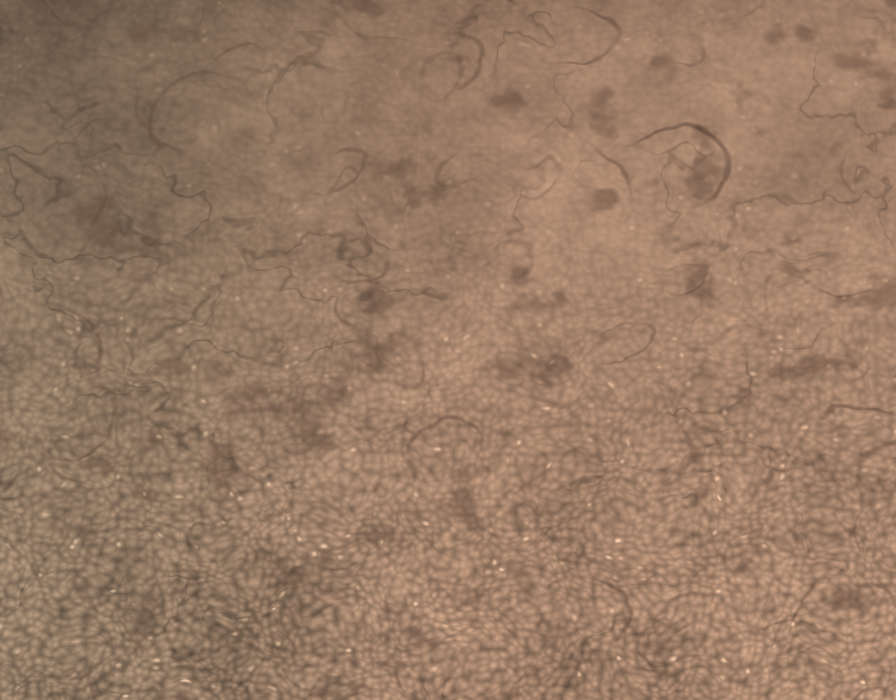
Give the GLSL for this texture, as a Shadertoy shader.

```glsl
// Close-up of tan skin: fine cellular grain, soft creases, curled dark hairs and tiny glints.

vec3 hash3(vec2 cell) {
    vec3 q = fract(cell.xyx * vec3(0.1031, 0.1030, 0.0973));
    q += dot(q, q.yxz + 33.33);
    return fract((q.xxy + q.yzz) * q.zyx);
}

float valueNoise(vec2 p) {
    vec2 cell = floor(p), f = fract(p);
    f = f * f * (3.0 - 2.0 * f);
    float low = mix(hash3(cell).x, hash3(cell + vec2(1, 0)).x, f.x);
    float high = mix(hash3(cell + vec2(0, 1)).x, hash3(cell + vec2(1, 1)).x, f.x);
    return mix(low, high, f.y);
}

float fbm(vec2 p) {
    float sum = 0.0, amp = 0.53;
    for (int i = 0; i < 4; i++) {
        sum += amp * valueNoise(p);
        p = mat2(1.6, 1.2, -1.2, 1.6) * p + 17.3;
        amp *= 0.5;
    }
    return sum;
}

// x: distance to the nearest grain centre, y: random value of that grain
vec2 grains(vec2 p) {
    vec2 cell = floor(p), best = vec2(9.0, 0.0);
    for (int j = -1; j <= 1; j++)
    for (int i = -1; i <= 1; i++) {
        vec2 id = cell + vec2(i, j);
        vec3 h = hash3(id + 41.0);
        float d = length(id + 0.1 + 0.8 * h.xy - p);
        if (d < best.x) best = vec2(d, h.z);
    }
    return best;
}

// Partial elliptical loops, one in some cells of a grid
float curledHairs(vec2 p, float scale, float seed, float density) {
    p *= scale;
    vec2 cell = floor(p);
    float ink = 0.0;
    for (int j = -1; j <= 1; j++)
    for (int i = -1; i <= 1; i++) {
        vec2 id = cell + vec2(i, j);
        vec3 place = hash3(id + seed), form = hash3(id + seed + 73.0);
        if (place.z > density) continue;
        vec2 d = p - id - 0.2 - 0.6 * place.xy;
        float tilt = (form.x - 0.5) * 1.2;
        d = mat2(cos(tilt), -sin(tilt), sin(tilt), cos(tilt)) * d;
        d.y *= 1.2 + 0.7 * form.y;
        float radius = 0.16 + 0.2 * form.z;
        float along = cos(atan(d.y, d.x) - 6.283 * form.y);
        float arc = smoothstep(-0.2, 0.5, along + 1.5 * form.x - 0.7);
        float gap = abs(length(d) - radius) / scale;
        ink = max(ink, arc * (0.4 + 0.6 * form.z) * smoothstep(0.0065, 0.0005, gap));
    }
    return ink;
}

void mainImage(out vec4 fragColor, in vec2 fragCoord) {
    vec2 p = fragCoord / iResolution.y;
    vec2 uv = fragCoord / iResolution.xy;
    float nearness = 1.0 - smoothstep(0.05, 0.85, uv.y);

    // Broad light: dim on the left and in the upper left corner
    float light = 0.99 + 0.10 * (smoothstep(0.0, 0.75, uv.x) - 0.5);
    float corner = smoothstep(0.75, 0.0, length((uv - vec2(0, 1)) * vec2(0.8, 1.2)));
    light -= 0.12 * corner + 0.05 * smoothstep(0.9, 1.0, uv.y);

    // Soft blotches and mottling
    float blotch = fbm(p * vec2(5, 6.5) + 3.0);
    light += 0.26 * (blotch - 0.5);
    light += 0.20 * (fbm(p * vec2(23, 30) + 9.0) - 0.5);

    // Grain, crisp below and blurred above
    vec2 wobble = vec2(fbm(p * 14.0), fbm(p * 14.0 + 50.0)) - 0.5;
    vec2 grain = grains(p * vec2(78, 92) + wobble * 3.0);
    float contrast = mix(0.09, 0.40, nearness);
    light += contrast * (0.43 - grain.x);
    light += contrast * 0.55 * (valueNoise(p * vec2(125, 140)) - 0.5);
    light += 0.05 * (valueNoise(mat2(0.9, 0.4, -0.4, 0.9) * p * vec2(60, 150)) - 0.5);

    // Thin creases along the ridges of warped noise
    float ridge = abs(fbm(p * vec2(9, 13) + wobble * 0.8 + 21.0) - 0.5);
    float crease = smoothstep(0.035, 0.0, ridge) * smoothstep(0.4, 0.65, fbm(p * 7.0 + 60.0));
    light -= 0.14 * crease;

    // Hairs and dark smudges
    vec2 bent = p + wobble * 0.035;
    float hair = curledHairs(bent, 4.5, 11.0, 0.55);
    hair = max(hair, 0.8 * curledHairs(bent + 0.37, 6.5, 131.0, 0.5));
    hair = max(hair, 0.6 * curledHairs(bent.yx + 0.71, 8.0, 257.0, 0.4));
    hair *= 0.35 + 0.65 * smoothstep(0.3, 0.6, fbm(p * 16.0 + 80.0));
    float smudge = smoothstep(0.62, 0.82, fbm(p * vec2(15, 21) + 35.0));

    vec3 warmth = mix(vec3(0.60, 0.505, 0.415), vec3(0.63, 0.50, 0.41), smoothstep(0.0, 0.6, uv.x));
    vec3 color = warmth * light;
    color = mix(color, vec3(0.37, 0.28, 0.23), 0.55 * hair + 0.45 * smudge);

    // Small pale glints on a few grains
    float shine = smoothstep(0.955, 1.0, grain.y) * smoothstep(0.45, 0.08, grain.x);
    color += vec3(0.24, 0.21, 0.18) * shine * mix(0.25, 1.0, nearness);
    fragColor = vec4(clamp(color, 0.0, 1.0), 1.0);
}
```
